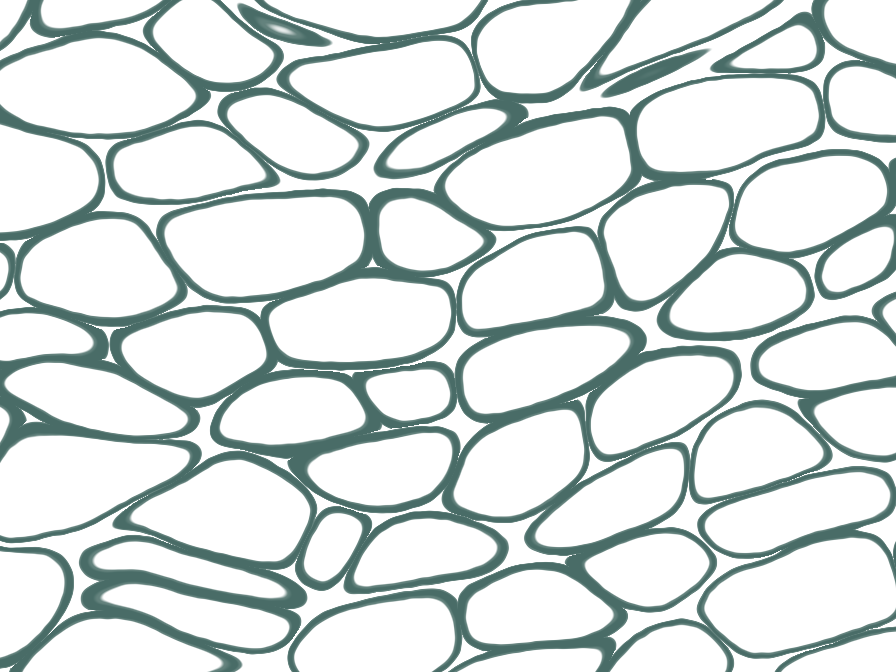
Give the GLSL for this pattern, as a Shadertoy shader.

```glsl
// Draws a tissue of stretched, rounded cells with teal walls and small gaps at the junctions.

const vec2 CELL_SIZE = vec2(0.235, 0.122);   // mean cell, in canvas heights

vec3 hash3(vec2 p) {
    vec3 q = fract(p.xyx * vec3(0.1031, 0.1030, 0.0973));
    q += dot(q, q.yxz + 33.33);
    return fract((q.xxy + q.yzz) * q.zyx);
}

// Smooth value noise, two independent channels in 0..1
vec2 noise2(vec2 p) {
    vec2 i = floor(p), f = fract(p);
    f = f * f * (3.0 - 2.0 * f);
    return mix(mix(hash3(i).xy, hash3(i + vec2(1, 0)).xy, f.x),
               mix(hash3(i + vec2(0, 1)).xy, hash3(i + vec2(1, 1)).xy, f.x), f.y);
}

// Site of a staggered grid cell: xy = position, z = weight (larger cells weigh more)
vec3 cellSite(vec2 id) {
    vec3 h = hash3(id + 50.0);
    float stagger = 0.5 * mod(id.y, 2.0);
    return vec3(id + vec2(stagger, 0.0) + 0.5 + 0.8 * (h.xy - 0.5), 0.42 * h.z);
}

float power(vec2 q, vec3 site) {
    vec2 d = q - site.xy;
    return dot(d, d) - site.z;
}

// Rounded distance to the cell border; it turns negative around junctions
float borderDistance(vec2 p) {
    vec2 q = p / CELL_SIZE;
    vec2 base = floor(q);

    // Owner of this point
    vec3 owner = vec3(0.0);
    float nearest = 1e5;
    for (int y = -2; y <= 2; y++)
    for (int x = -2; x <= 2; x++) {
        vec3 site = cellSite(base + vec2(x, y));
        float d = power(q, site);
        if (d < nearest) { nearest = d; owner = site; }
    }

    // Smooth minimum of the distances to all neighbouring walls
    const float sharpness = 62.0;
    float sum = 1e-6;
    for (int y = -3; y <= 3; y++)
    for (int x = -3; x <= 3; x++) {
        vec3 site = cellSite(base + vec2(x, y));
        vec2 delta = site.xy - owner.xy;
        if (dot(delta, delta) < 1e-6) continue;
        float d = (power(q, site) - nearest) / (2.0 * length(delta / CELL_SIZE));
        sum += exp(-sharpness * d);
    }
    return -log(sum) / sharpness;
}

void mainImage(out vec4 fragColor, in vec2 fragCoord) {
    vec2 uv = fragCoord / iResolution.y;
    float pixel = 1.0 / iResolution.y;

    // Bend the walls, roughen them slightly, and tilt the tissue up to the right
    vec2 p = uv + 0.055 * (noise2(uv * 5.0 + 3.0) - 0.5);
    p += 0.010 * (noise2(uv * 14.0 + 40.0) - 0.5);
    p += 0.0016 * (noise2(uv * 75.0) - 0.5);
    float tilt = 0.17 + 0.10 * sin(uv.x * 2.6 - 1.5);
    p = vec2(p.x + 0.17 * p.y, p.y - tilt * (p.x - 0.65));

    // Walls are a band of the border distance; below the band a gap opens
    float border = borderDistance(p);
    vec2 variation = noise2(uv * 9.0 + 17.0);
    float halfWidth = mix(0.0052, 0.0072, variation.x);
    float gapLevel = mix(0.0022, 0.0085, smoothstep(0.35, 0.8, variation.y));
    float depth = min(halfWidth - border, 1.7 * (border + gapLevel));

    // Darker core, paler rim and a little uneven pigment
    float pigment = noise2(uv * 28.0 + 8.0).x;
    float core = smoothstep(0.0008, 0.0036, depth - 0.0016 * (pigment - 0.5));
    vec3 paleTeal = vec3(0.39, 0.51, 0.49);
    vec3 deepTeal = vec3(0.285, 0.425, 0.405);
    vec3 wall = mix(paleTeal, deepTeal, core);

    float coverage = smoothstep(-0.7 * pixel, 0.7 * pixel, depth);
    fragColor = vec4(mix(vec3(1.0), wall, coverage), 1.0);
}
```
